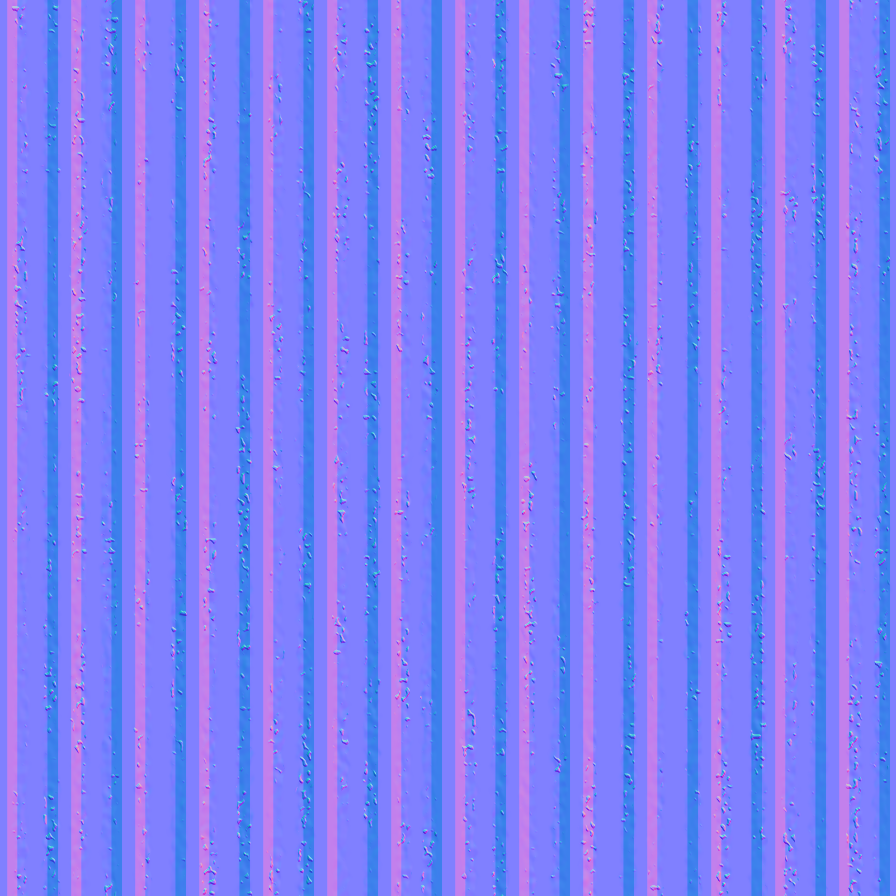
A WebGL 1 fragment shader for this texture map:

```glsl
precision highp float;

uniform vec2 u_resolution;

// Corrugation profile, in fractions of one rib
const float RIBS = 14.0;
const vec2 RISE = vec2(0.114, 0.270);
const vec2 FALL = vec2(0.742, 0.906);
const float WALL_SLOPE = 0.61;

// Worn bands beside the walls
const float LEFT_BAND = 0.28;
const float RIGHT_BAND = 0.79;
const float BAND_DRIFT = 0.17;
const vec2 BAND_FADE = vec2(0.075, 0.145);
const float BAND_RAGGED = 0.09;
const float BAND_LEAN = 0.09;

// Relief of the wear; lattice sizes are whole cells per tile
const vec2 CHIP_CELLS = vec2(190.0, 160.0);
const vec2 GRAIN_CELLS = vec2(112.0, 84.0);
const vec2 EDGE_CELLS = vec2(84.0, 72.0);
const vec2 CLUMP_CELLS = vec2(28.0, 11.0);
const vec2 PATCH_CELLS = vec2(56.0, 38.0);
const float CHIP_HEIGHT = 0.75;
const float GRAIN_HEIGHT = 0.50;
const float RELIEF = 1.15;
const float RELIEF_STEP = 0.001;

float hash(vec2 p) {
  vec3 q = fract(p.xyx * 0.1031);
  q += dot(q, q.yzx + 33.33);
  return fract((q.x + q.y) * q.z);
}

float cornerRamp(vec2 cell, vec2 offset, vec2 period) {
  float angle = 6.28319 * hash(mod(cell, period) + 7.0);
  return dot(vec2(cos(angle), sin(angle)), offset);
}

// Gradient noise that wraps over the unit tile
float tileNoise(vec2 uv, vec2 period) {
  vec2 p = uv * period;
  vec2 cell = floor(p);
  vec2 f = p - cell;
  vec2 w = f * f * f * (f * (f * 6.0 - 15.0) + 10.0);
  vec2 e = vec2(1.0, 0.0);
  float low = mix(cornerRamp(cell, f, period),
                  cornerRamp(cell + e.xy, f - e.xy, period), w.x);
  float high = mix(cornerRamp(cell + e.yx, f - e.yx, period),
                   cornerRamp(cell + e.xx, f - e.xx, period), w.x);
  return mix(low, high, w.y);
}

float strip(float u, vec2 span, float blur) {
  return smoothstep(span.x - blur, span.x + blur, u)
       - smoothstep(span.y - blur, span.y + blur, u);
}

float wornBand(float u, float centre, float ragged) {
  return 1.0 - smoothstep(BAND_FADE.x, BAND_FADE.y, abs(u - centre) + ragged);
}

// Fine grain with sparse raised chips, denser where wear is heavy
float wearHeight(vec2 uv, float wear) {
  float threshold = mix(0.46, 0.17, wear);
  float chip = smoothstep(threshold, threshold + 0.18, tileNoise(uv, CHIP_CELLS));
  return CHIP_HEIGHT * chip + GRAIN_HEIGHT * tileNoise(uv, GRAIN_CELLS);
}

void main() {
  vec2 uv = gl_FragCoord.xy / u_resolution;
  float rib = floor(uv.x * RIBS);
  float u = fract(uv.x * RIBS);

  // Flat crests and valleys joined by straight walls
  float blur = 0.6 * RIBS / u_resolution.x;
  float wall = strip(u, RISE, blur) - strip(u, FALL, blur);
  vec2 slope = vec2(WALL_SLOPE * wall, 0.0);

  // Bands wander a little from rib to rib
  float ragged = BAND_RAGGED * tileNoise(uv, EDGE_CELLS);
  float leftShift = BAND_DRIFT * (hash(vec2(rib, 3.0)) - 0.5);
  float rightShift = BAND_DRIFT * (hash(vec2(rib, 19.0)) - 0.5);
  float left = wornBand(u, LEFT_BAND + leftShift, ragged);
  float right = wornBand(u, RIGHT_BAND + rightShift, ragged);
  float band = max(left, right);

  // Wear gathers in clumps along each band
  float clump = 0.5 + 0.85 * tileNoise(uv, CLUMP_CELLS)
                    + 0.55 * tileNoise(uv, PATCH_CELLS);
  float wear = band * smoothstep(0.1, 0.95, clump);

  // Slope of the worn surface by central differences
  vec2 d = vec2(RELIEF_STEP, 0.0);
  vec2 bump = vec2(
    wearHeight(uv + d.xy, wear) - wearHeight(uv - d.xy, wear),
    wearHeight(uv + d.yx, wear) - wearHeight(uv - d.yx, wear));
  slope -= RELIEF * bump * band * (0.3 + 0.7 * wear);
  slope.x -= BAND_LEAN * right * (1.0 - abs(wall));

  vec3 normal = normalize(vec3(slope, 1.0));
  gl_FragColor = vec4(0.5 + 0.5 * normal, 1.0);
}
```
